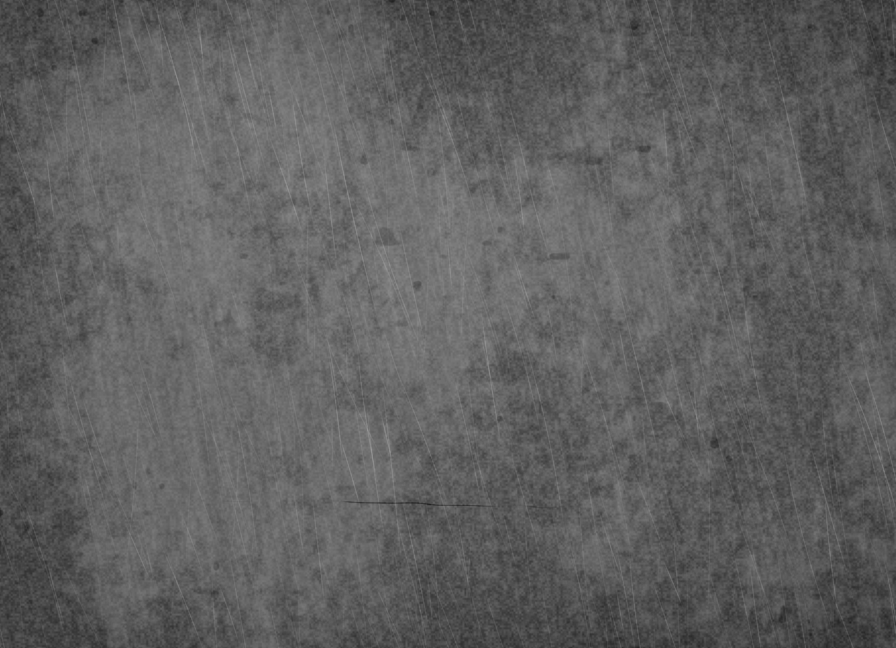
This texture is drawn by a Shadertoy shader. Its source:

```glsl
// Worn grey metal plate: a pale centre darkens towards stained edges.
// Layered noise gives stains, grain and brushed streaks; jittered cells
// hold thin curved scratches, most of them leaning slightly off vertical.

#define BASE_TONE 0.455
#define EDGE_DARKENING 0.075
#define STAIN_DEPTH 0.105
#define GRAIN_DEPTH 0.13
#define STREAK_DEPTH 0.075
#define SCRATCH_GAIN 0.085
#define SCRATCH_WIDTH 0.0011
#define SCRATCH_LAYERS 14
#define MAIN_LEAN 0.2

float hash(vec2 p) {
    vec3 q = fract(p.xyx * 0.1031);
    q += dot(q, q.yzx + 33.33);
    return fract((q.x + q.y) * q.z);
}

float noise(vec2 p) {
    vec2 cell = floor(p), f = fract(p);
    f = f * f * (3.0 - 2.0 * f);
    return mix(mix(hash(cell), hash(cell + vec2(1, 0)), f.x),
               mix(hash(cell + vec2(0, 1)), hash(cell + vec2(1, 1)), f.x), f.y);
}

float fbm(vec2 p) {
    float sum = 0.0, weight = 0.5;
    for (int i = 0; i < 6; i++) {
        sum += weight * noise(p);
        p = mat2(1.6, 1.2, -1.2, 1.6) * p + 17.3;
        weight *= 0.55;
    }
    return sum / 1.08;
}

// Coordinates across (x) and along (y) a direction leaning left of vertical.
vec2 leaned(vec2 p, float lean) {
    float c = cos(lean), s = sin(lean);
    return vec2(c * p.x + s * p.y, c * p.y - s * p.x);
}

// One bent line segment per cell, gathered from the neighbouring cells.
float scratches(vec2 p, float seed, float pixel) {
    vec2 size = vec2(0.05, 0.24);
    vec2 home = floor(p / size);
    float width = max(SCRATCH_WIDTH, 0.55 * pixel);
    float sum = 0.0;
    for (int j = -1; j <= 1; j++)
    for (int i = -1; i <= 1; i++) {
        vec2 cell = home + vec2(i, j);
        vec2 key = cell + seed * 37.7 + 200.0;
        vec2 centre = (cell + vec2(hash(key), hash(key + 51.3))) * size;
        vec2 d = p - centre;
        float tilt = (hash(key + 87.1) - 0.5) * 0.28;
        float bend = (hash(key + 23.9) - 0.5) * 0.7;
        float reach = mix(0.04, 0.2, hash(key + 64.7));
        float across = abs(d.x - tilt * d.y - bend * d.y * d.y);
        float line = 1.0 - smoothstep(0.2 * width, 1.5 * width, across);
        float fade = 1.0 - smoothstep(0.4, 1.0, abs(d.y) / reach);
        float strength = hash(key + 11.9);
        sum += line * fade * strength * strength;
    }
    return sum;
}

// Fine brushed texture, stretched along the leaning direction.
float streaks(vec2 p, float lean) {
    vec2 q = leaned(p, lean);
    q.x += 0.02 * noise(q * vec2(3.0, 2.0));
    return noise(q * vec2(190.0, 9.0) + 70.0) + noise(q * vec2(95.0, 5.0) + 140.0) - 1.0;
}

void mainImage(out vec4 fragColor, in vec2 fragCoord) {
    vec2 uv = fragCoord / iResolution.xy;
    vec2 p = fragCoord / iResolution.y;
    float pixel = 1.0 / iResolution.y;

    // Dark rim and blotchy stains, broken up by fine mottling
    vec2 border = min(uv, 1.0 - uv);
    float edge = exp(-7.0 * border.x) + exp(-8.0 * border.y);
    float cloud = fbm(p * vec2(4.2, 3.2) + 5.0);
    float mottle = fbm(p * 45.0 + 31.0);
    float stain = smoothstep(0.4, 0.85, cloud + 0.16 * edge + 0.55 * (mottle - 0.5));
    float tone = BASE_TONE - EDGE_DARKENING * min(edge, 1.4) - STAIN_DEPTH * stain;
    tone += 0.05 * (noise(p * 3.0 + 40.0) - 0.5);

    // Grain, rougher inside the stains
    float grain = 0.6 * noise(p * 330.0) + 0.4 * noise(p * 150.0 + 60.0) - 0.5;
    tone += GRAIN_DEPTH * grain * (0.75 + 0.6 * stain);

    // Brushed streaks in two crossing directions
    float brushed = 0.65 * streaks(p, MAIN_LEAN) + 0.35 * streaks(p, -0.12);
    tone += STREAK_DEPTH * brushed * (0.5 + 0.5 * noise(p * 5.0 + 90.0));

    // Scratches: most follow the main lean, every third takes a wild angle
    float marks = 0.0;
    for (int i = 0; i < SCRATCH_LAYERS; i++) {
        float seed = float(i) + 1.0;
        float spread = i % 3 == 2 ? 2.2 : 0.35;
        float lean = MAIN_LEAN + spread * (hash(vec2(seed, 7.0)) - 0.5);
        float patches = smoothstep(0.25, 0.75, noise(p * 3.5 + seed * 19.0));
        float weight = i % 3 == 2 ? 0.55 : 1.0;
        marks += weight * patches * scratches(leaned(p, lean) + seed * 0.37, seed, pixel);
    }
    tone += SCRATCH_GAIN * min(marks, 1.4);

    // Sparse dark pits
    float pit = smoothstep(0.84, 0.95, noise(p * 48.0 + 12.0));
    tone -= 0.09 * pit * smoothstep(0.5, 0.75, noise(p * 9.0 + 77.0));

    // Broken hairline crack, nearly level
    float crackY = 0.225 - 0.02 * (p.x - 0.4) + 0.004 * noise(vec2(p.x * 25.0, 3.0));
    float crack = 1.0 - smoothstep(0.3, 1.5, abs(p.y - crackY) / max(0.0012, 0.6 * pixel));
    crack *= smoothstep(0.33, 0.4, p.x) * (1.0 - smoothstep(0.75, 0.9, p.x));
    tone -= 0.13 * crack * smoothstep(0.3, 0.6, noise(vec2(p.x * 14.0, 8.0)));

    fragColor = vec4(vec3(clamp(tone, 0.12, 0.62)), 1.0);
}
```
